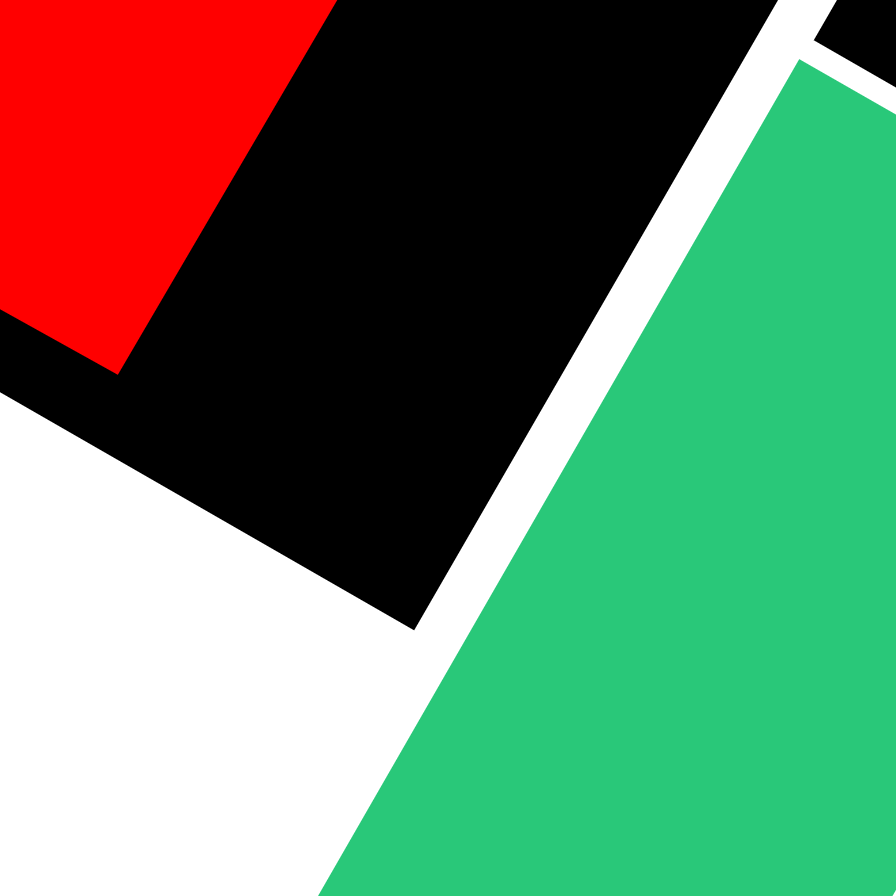
Reproduce this background procedurally as a Shadertoy shader.

```glsl
// Tilted flat blocks in black, red and green, split by white gutters.
// Each block is a corner: the overlap of two half planes that meet at an
// apex, with the distance to its edges smoothed over one pixel.

#define SIDE_TILT 30.0   // lean of the long edges from vertical, degrees
#define BASE_TILT 29.9   // fall of the short edges from horizontal, degrees
#define EDGE_WIDTH 1.0   // smoothing width in pixels
#define WHITE vec3(1.0)
#define BLACK vec3(0.0)
#define RED   vec3(1.0, 0.0, 0.0)
#define GREEN vec3(0.16, 0.785, 0.475)

// Signed distance to a long edge through a point, positive on its right.
float sideDistance(vec2 p, vec2 point, float tilt) {
    float a = radians(tilt);
    return dot(p - point, vec2(cos(a), -sin(a)));
}

// Signed distance to a short edge through a point, positive above it.
float baseDistance(vec2 p, vec2 point, float tilt) {
    float a = radians(tilt);
    return dot(p - point, vec2(sin(a), cos(a)));
}

// Inner distance of a corner; quadrant picks right/left and above/below.
float corner(vec2 p, vec2 apex, vec2 quadrant, vec2 tilt) {
    vec2 d = quadrant * vec2(sideDistance(p, apex, tilt.x),
                             baseDistance(p, apex, tilt.y));
    return min(d.x, d.y);
}

// Soft coverage of a shape from its inner distance.
float coverage(float d) {
    return clamp(d * iResolution.y / EDGE_WIDTH + 0.5, 0.0, 1.0);
}

void mainImage(out vec4 fragColor, in vec2 fragCoord) {
    vec2 p = fragCoord / iResolution.y;
    vec2 tilt = vec2(SIDE_TILT, BASE_TILT);

    // Large black block with a slightly skewed red panel on it
    float blackBlock = corner(p, vec2(0.4622, 0.2965), vec2(-1.0, 1.0), tilt);
    float redPanel = corner(p, vec2(0.1315, 0.5817), vec2(-1.0, 1.0),
                            tilt + vec2(0.35, -0.8));

    // Green block, closed on the right by a second long edge
    float greenBlock = corner(p, vec2(0.892, 0.934), vec2(1.0, -1.0), tilt - 0.1);
    greenBlock = min(greenBlock, -sideDistance(p, vec2(0.9961, 0.0), SIDE_TILT));

    // Small black block in the upper right
    float smallBlock = corner(p, vec2(0.9082, 0.9551), vec2(1.0, 1.0), tilt);

    // Layers from back to front
    vec3 color = WHITE;
    color = mix(color, BLACK, coverage(max(blackBlock, smallBlock)));
    color = mix(color, RED, coverage(redPanel));
    color = mix(color, GREEN, coverage(greenBlock));
    fragColor = vec4(color, 1.0);
}
```
